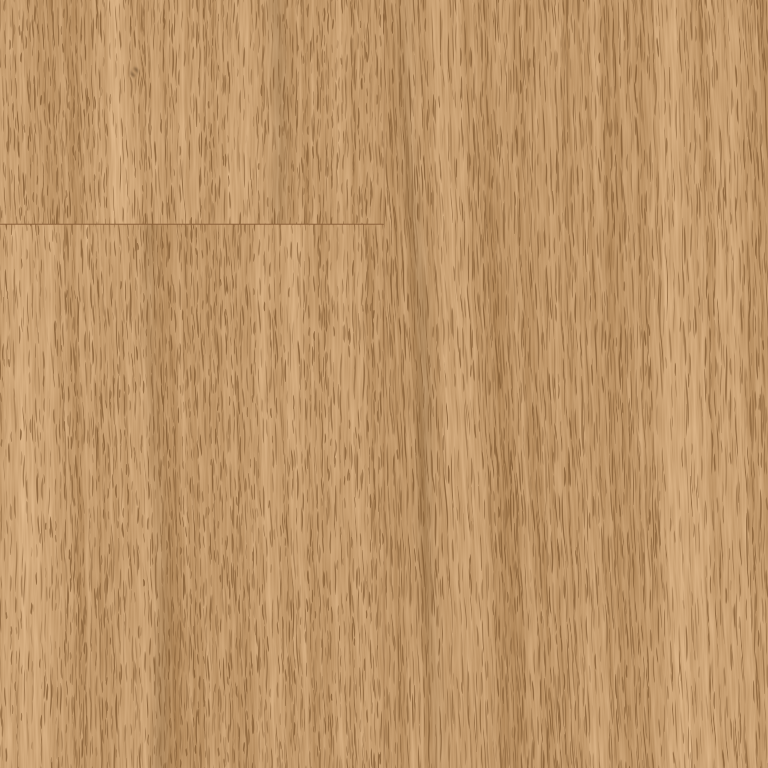
Write a WebGL 2 fragment shader that draws this texture.

```glsl
#version 300 es
precision highp float;

uniform vec2 u_resolution;
out vec4 fragColor;

vec2 hash2(vec2 p) {
    vec3 q = fract(p.xyx * vec3(0.1031, 0.103, 0.0973));
    q += dot(q, q.yzx + 33.33);
    return fract((q.xx + q.yz) * q.zy);
}

// Distance to the nearest scattered cell centre
float cellular(vec2 p) {
    vec2 cell = floor(p);
    float nearest = 4.0;
    for (int y = -1; y <= 1; y++) {
        for (int x = -1; x <= 1; x++) {
            vec2 neighbour = cell + vec2(x, y);
            vec2 toCentre = neighbour + hash2(neighbour + 71.0) - p;
            nearest = min(nearest, dot(toCentre, toCentre));
        }
    }
    return sqrt(nearest);
}

// Broad growth bands from layered, phase-bent sines
float growthBands(vec2 p, float seed) {
    float sum = 0.0, amp = 1.0, freq = 19.0;
    for (int i = 0; i < 6; i++) {
        float k = float(i);
        float bend = sin(freq * 0.37 * p.x + p.y * (0.8 + 0.4 * k) + seed * (k + 1.0));
        sum += amp * sin(freq * p.x + 1.4 * bend + seed * (2.3 + k * 1.7));
        freq *= 1.83;
        amp *= 0.88;
    }
    return sum;
}

// Slender dashes, one per cell, in columns shifted at random
float poreLayer(vec2 p, vec2 cells, float seed, float density, float soft) {
    vec2 q = p * cells;
    float column = floor(q.x);
    q.y += 17.0 * hash2(vec2(column, seed)).x;
    vec2 id = vec2(column, floor(q.y)) + seed * 13.0;
    vec2 place = hash2(id), shape = hash2(id + 191.0);
    float halfLength = mix(0.15, 0.47, shape.x);
    float centreY = mix(halfLength, 1.0 - halfLength, place.y);
    float along = (fract(q.y) - centreY) / halfLength;
    float centreX = mix(0.33, 0.67, place.x) + 0.05 * sin(along * 2.5 + 40.0 * place.y);
    float across = abs(fract(q.x) - centreX) / cells.x;
    float halfWidth = mix(0.0004, 0.0011, shape.y) * (1.0 - along * along * along * along);
    float dash = 1.0 - smoothstep(-soft, soft, across - halfWidth);
    float chance = hash2(id + 47.0).x;
    return dash * smoothstep(chance - 0.1, chance + 0.1, density) * mix(0.35, 1.0, hash2(id + 83.0).y);
}

void main() {
    vec2 uv = gl_FragCoord.xy / u_resolution;
    float pixel = 1.0 / min(u_resolution.x, u_resolution.y);
    float soft = max(0.0008, 0.5 * pixel);

    // Three boards: one tall on the right, two stacked on the left
    bool right = uv.x > 0.5;
    bool upper = uv.y > 0.708;
    float seed = right ? 4.7 : (upper ? 1.9 : 8.3);

    // Grain leans slightly and wavers along its length
    vec2 grain = uv;
    grain.x += (right ? 0.035 : 0.018) * uv.y + 0.003 * sin(uv.y * 5.0 + uv.x * 9.0 + seed);
    grain.x += 0.0006 * sin(uv.y * 47.0 + uv.x * 60.0 + seed);

    // Knot pushes the fibres aside
    vec2 fromKnot = (uv - vec2(0.175, 0.906)) * vec2(1.0, 0.8);
    float knotDist = length(fromKnot);
    grain.x -= 0.6 * fromKnot.x * exp(-knotDist * knotDist * 9000.0);

    // Band and fibre tone
    float bands = growthBands(grain, seed);
    float fibres = cellular(grain * vec2(300.0, 17.0) + seed * 31.0) - 0.5;
    float streaks = cellular(grain * vec2(120.0, 2.2) + seed * 57.0) - 0.5;
    float tone = 0.0185 * bands + 0.085 * fibres + 0.05 * streaks;
    vec3 colour = vec3(0.786, 0.626, 0.446) + tone * vec3(0.95, 1.0, 1.02);

    // Dark heart streak in each board
    float streakX = right ? 0.566 : (upper ? 0.376 : 0.209);
    float offset = (grain.x - streakX + 0.004 * sin(uv.y * 11.0 + seed)) / 0.011;
    colour -= vec3(0.085, 0.075, 0.065) * exp(-offset * offset) * (0.7 + 0.3 * sin(uv.y * 6.0 + seed));

    // Open pores, shorter on the left boards and denser in dark bands
    float density = clamp(0.58 - 0.13 * bands, 0.22, 0.95);
    float shortness = right ? 0.8 : 1.15;
    float pores = 0.0;
    for (int i = 0; i < 4; i++) {
        float k = float(i);
        vec2 cells = vec2(96.0 + 21.0 * k, (13.0 + 5.0 * k) * shortness);
        pores = max(pores, poreLayer(grain + k * 0.37, cells, seed + k * 5.0, density, soft));
    }
    colour = mix(colour, vec3(0.52, 0.365, 0.205), 0.85 * pores);

    // Small knot with a dark rim
    float rim = exp(-pow((knotDist - 0.0035) / 0.0022, 2.0));
    colour = mix(colour, vec3(0.42, 0.3, 0.18), 0.6 * rim * (0.6 + 0.4 * sin(2.0 * atan(fromKnot.y, fromKnot.x))));

    // Board joints: a clear cross joint and a faint long one
    float crossJoint = 1.0 - smoothstep(0.0003, 0.0003 + 1.5 * soft, abs(uv.y - 0.708));
    float longJoint = 1.0 - smoothstep(0.0003, 0.0003 + 1.5 * soft, abs(uv.x - 0.5));
    colour = mix(colour, vec3(0.54, 0.37, 0.22), max(right ? 0.0 : 0.7 * crossJoint, 0.2 * longJoint));

    fragColor = vec4(colour, 1.0);
}
```
